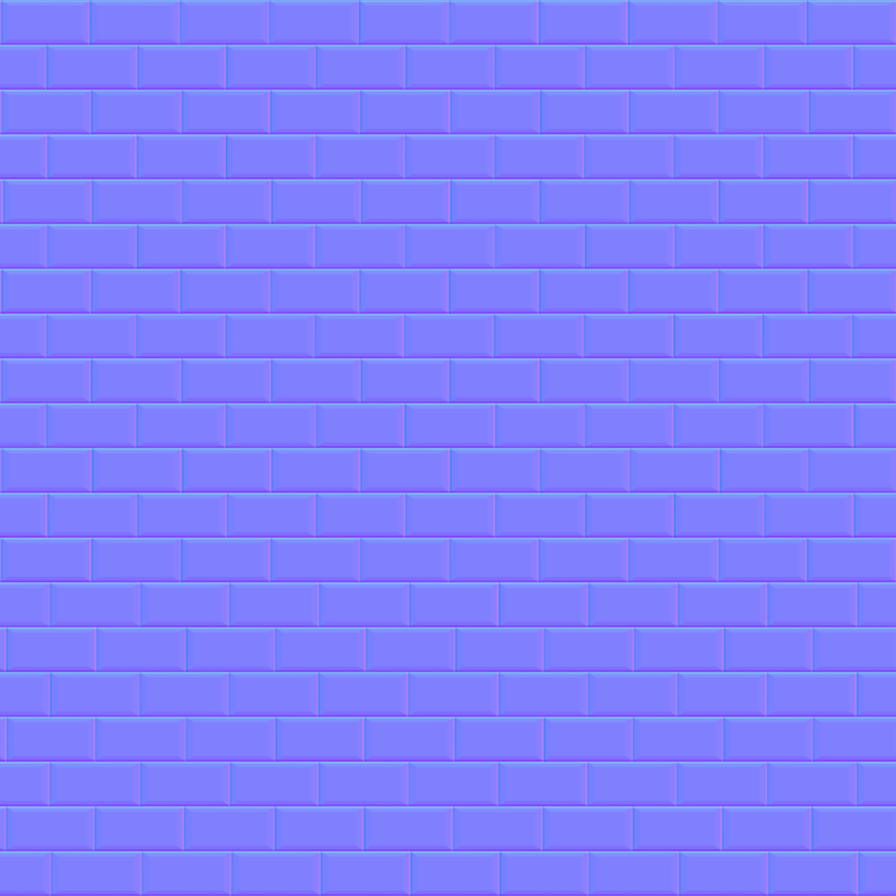
Write a three.js fragment shader that draws this texture map.

```glsl
// Tangent-space normal map of bevelled wall tiles laid in running bond.
// Each tile has a thin rounded rim, a shallow mitred bevel and a flat face;
// hashes on wrapped tile ids vary the joints and the rim strength.
#define COLS 10.0
#define ROWS 20.0
#define RIM_WIDTH 0.065        // lengths are in tile heights
#define GROOVE 0.02
#define BEVEL_SIZE vec2(0.2, 0.145)
#define RIM_SLOPE vec2(0.24, 0.3)
#define BEVEL_SLOPE vec2(0.065, 0.13)
#define LOW_COURSES 7.0        // bottom courses that sit further right
#define LOW_SHIFT 0.05
#define JOINT_JITTER 0.015
#define RIM_VARIATION vec2(0.8, 0.25)

varying vec2 vUv;

float hash(vec2 p) {
  return fract(sin(dot(p, vec2(127.1, 311.7))) * 43758.5453);
}

// Value noise that wraps after the given whole number of cells.
float wrapNoise(vec2 uv, vec2 cells) {
  vec2 p = uv * cells, i = floor(p), f = fract(p);
  f = f * f * (3.0 - 2.0 * f);
  vec2 a = mod(i, cells), b = mod(i + 1.0, cells);
  return mix(mix(hash(a), hash(vec2(b.x, a.y)), f.x),
             mix(hash(vec2(a.x, b.y)), hash(b), f.x), f.y);
}

// Horizontal offset of a course, in tile lengths.
float courseShift(float row) {
  float halfBond = 0.5 * (1.0 - mod(row, 2.0));
  float low = LOW_SHIFT * (1.0 - step(LOW_COURSES, row));
  return halfBond + low + 0.02 * hash(vec2(row, 5.0));
}

float jointOffset(float col, float row) {
  return JOINT_JITTER * hash(vec2(mod(col, COLS), row + 31.0));
}

void main() {
  // Tile id and the distances to its four sides
  float row = mod(floor(vUv.y * ROWS), ROWS);
  float y = fract(vUv.y * ROWS);
  float x = vUv.x * COLS - courseShift(row);
  float col = floor(x);
  col -= 1.0 - step(jointOffset(col, row), x - col);
  float aspect = ROWS / COLS;
  float left = (x - col - jointOffset(col, row)) * aspect;
  float right = (col + 1.0 + jointOffset(col + 1.0, row) - x) * aspect;
  vec2 d = vec2(min(left, right), min(y, 1.0 - y));
  vec2 side = vec2(left < right ? -1.0 : 1.0, y < 0.5 ? -1.0 : 1.0);

  // Rim strength: different on each side of each tile, slightly worn along it
  vec2 id = vec2(mod(col, COLS), row);
  vec2 vary = vec2(hash(id + side.x * 17.0 + 40.0), hash(id + side.y * 23.0 + 80.0));
  float wear = wrapNoise(vUv, vec2(80.0, 80.0)) - 0.5;
  vec2 strength = 1.0 + RIM_VARIATION * (vary - 0.5) + 0.15 * wear;

  // Thin rim beside a narrow flat groove
  vec2 rim = 1.0 - smoothstep(vec2(GROOVE), vec2(RIM_WIDTH), d);
  rim *= smoothstep(vec2(0.0), vec2(GROOVE), d) * RIM_SLOPE * strength;

  // Shallow bevel, mitred where two sides meet
  vec2 b = d / BEVEL_SIZE;
  float miter = smoothstep(-0.12, 0.12, b.y - b.x);
  vec2 bevel = (1.0 - smoothstep(0.7, 1.0, b)) * vec2(miter, 1.0 - miter);
  bevel *= BEVEL_SLOPE * (0.92 + 0.16 * vary);

  // Pack the unit normal into a colour
  vec2 n = side * (rim + bevel);
  n *= min(1.0, 0.85 / max(length(n), 0.001));
  vec3 normal = vec3(n, sqrt(1.0 - dot(n, n)));
  gl_FragColor = vec4(normal * 0.5 + 0.5, 1.0);
}
```
